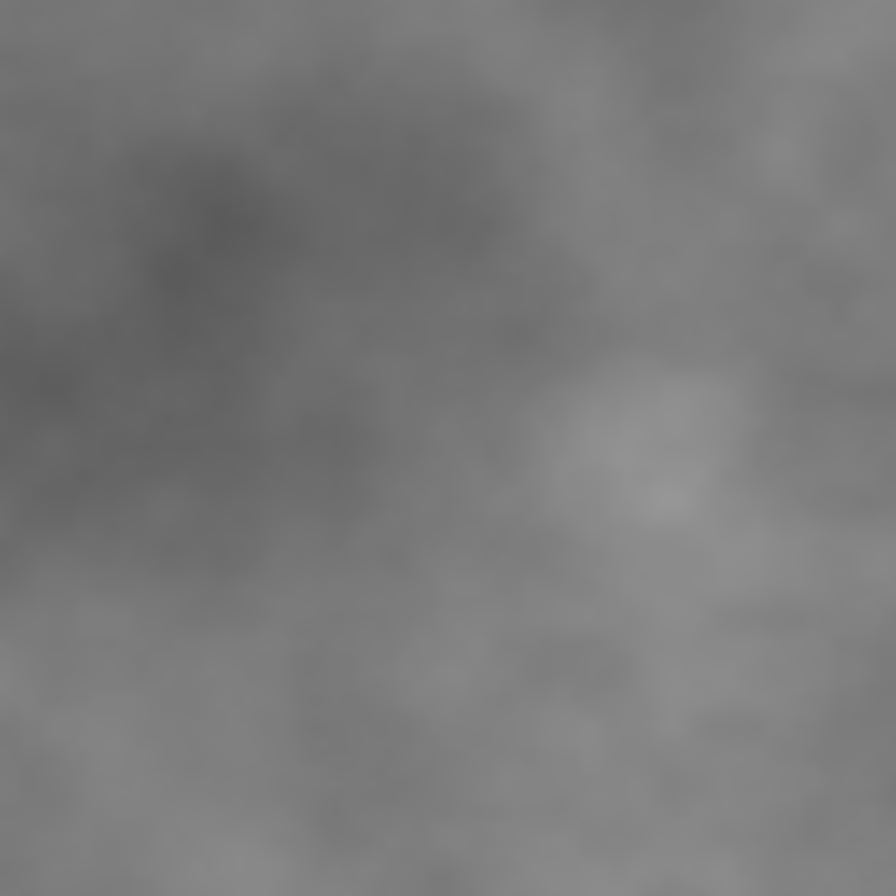
A WebGL 2 fragment shader for this texture:

```glsl
#version 300 es
precision highp float;
// Soft grey cloud: layered value noise over broad patches of shade and light.

#define BASE_GREY 0.470
#define SHADE_DEPTH 0.095
#define LIGHT_HEIGHT 0.080
#define CLOUD_CONTRAST 0.23
#define CLOUD_CELLS 4.0
#define OCTAVES 5
#define GAIN 0.5
#define SEED 17.0

uniform vec2 u_resolution;
out vec4 fragColor;

float hash(vec2 cell) {
    return fract(sin(dot(cell, vec2(127.1, 311.7))) * 43758.5453);
}

// Value noise with smooth interpolation between lattice points
float valueNoise(vec2 p) {
    vec2 cell = floor(p);
    vec2 f = fract(p);
    vec2 blend = f * f * (3.0 - 2.0 * f);
    float bottom = mix(hash(cell), hash(cell + vec2(1.0, 0.0)), blend.x);
    float top = mix(hash(cell + vec2(0.0, 1.0)), hash(cell + vec2(1.0)), blend.x);
    return mix(bottom, top, blend.y);
}

// Sum of octaves, centred on zero
float cloud(vec2 p) {
    float sum = 0.0;
    float amplitude = 0.5;
    for (int i = 0; i < OCTAVES; i++) {
        sum += amplitude * (valueNoise(p) - 0.5);
        p = p * 2.0 + SEED;
        amplitude *= GAIN;
    }
    return sum;
}

// Gaussian patch, one at its centre
float softPatch(vec2 p, vec2 centre, vec2 radius) {
    vec2 d = (p - centre) / radius;
    return exp(-dot(d, d));
}

void main() {
    vec2 uv = gl_FragCoord.xy / u_resolution;

    // Broad shade on the left, broad light at the lower right
    float grey = BASE_GREY;
    grey -= SHADE_DEPTH * softPatch(uv, vec2(0.12, 0.60), vec2(0.27, 0.38));
    grey += LIGHT_HEIGHT * softPatch(uv, vec2(0.78, 0.20), vec2(0.28, 0.30));

    // Cloud detail
    grey += CLOUD_CONTRAST * cloud(uv * CLOUD_CELLS + SEED);

    fragColor = vec4(vec3(clamp(grey, 0.0, 1.0)), 1.0);
}
```
